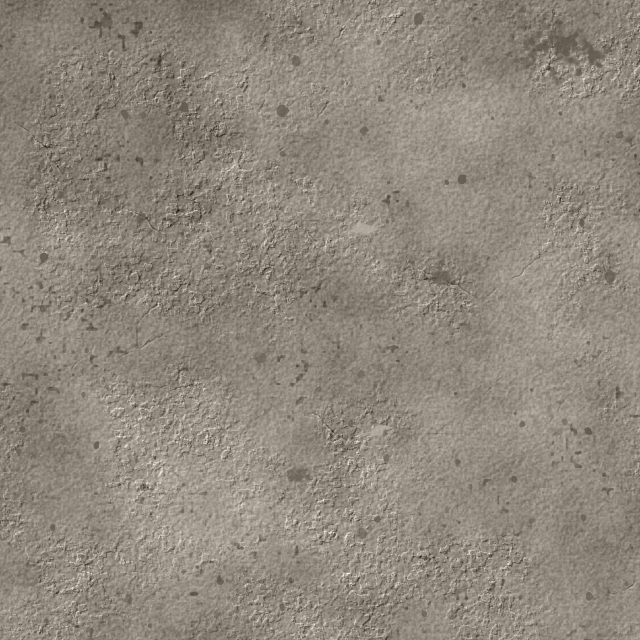
Give the GLSL for this texture, as a Shadertoy shader.

```glsl
// Weathered grey-brown concrete: soft clouds of tone under a very fine, side-lit
// grain with sparse flaked edges in rough areas. Scattered pits, broken hairline
// cracks, a damp stain and two pale scrapes are laid over it.

const vec3 WARM_TINT = vec3(0.03, 0.0, -0.045);
const float BASE_TONE = 0.549;
const float PIT_TONE = 0.345;
const float SCRAPE_TONE = 0.68;
const vec2 LIGHT_STEP = vec2(0.0020, -0.0018);
const int CRACK_COUNT = 26;

float hash(vec2 p) {
    vec3 q = fract(vec3(p.xyx) * 0.1031);
    q += dot(q, q.yzx + 33.33);
    return fract((q.x + q.y) * q.z);
}

vec2 hash2(vec2 p) {
    return vec2(hash(p), hash(p + 57.3));
}

float noise(vec2 p) {
    vec2 cell = floor(p), f = fract(p);
    f = f * f * (3.0 - 2.0 * f);
    float low = mix(hash(cell), hash(cell + vec2(1, 0)), f.x);
    float high = mix(hash(cell + vec2(0, 1)), hash(cell + 1.0), f.x);
    return mix(low, high, f.y);
}

// Layered noise, centred on zero
float fbm(vec2 p, int octaves) {
    float sum = 0.0, weight = 0.5;
    for (int i = 0; i < octaves; i++) {
        sum += weight * (noise(p) - 0.5);
        p = mat2(1.6, 1.2, -1.2, 1.6) * p + 19.7;
        weight *= 0.5;
    }
    return sum;
}

// Fine grain: height difference along the light direction
float grain(vec2 p, float scale) {
    return fbm((p + LIGHT_STEP * 0.5) * scale, 2) - fbm((p - LIGHT_STEP * 0.5) * scale, 2);
}

// Thin raised flakes with steep rims
float flake(vec2 p, float scale, float level) {
    return smoothstep(level - 0.022, level + 0.022, fbm(p * scale, 4));
}

float flakeRims(vec2 p, float scale, float level) {
    return flake(p + LIGHT_STEP * 0.5, scale, level) - flake(p - LIGHT_STEP * 0.5, scale, level);
}

// Coverage of irregular round pits, at most one per grid cell
float pits(vec2 p, float grid, float share, float minRadius, float maxRadius, float seed) {
    vec2 warped = p + maxRadius * 0.9 * vec2(fbm(p * 110.0, 2), fbm(p * 110.0 + 41.0, 2));
    vec2 cell = floor(warped * grid);
    vec2 centre = (cell + 0.2 + 0.6 * hash2(cell + seed)) / grid;
    float pick = hash(cell + seed + 11.0);
    float radius = mix(minRadius, maxRadius, pow(hash(cell + seed + 23.0), 2.0));
    float depth = mix(0.6, 1.0, hash(cell + seed + 31.0));
    float d = length((warped - centre) * vec2(1.0, 0.85)) - radius;
    return step(pick, share) * depth * (1.0 - smoothstep(-0.001, 0.001, d));
}

// Porous blotch: a soft disc eaten away by noise
float blotch(vec2 p, vec2 centre, vec2 size) {
    float d = length((p - centre) / size);
    float ragged = 1.0 - d + 2.0 * fbm(p * 30.0, 3) + 2.2 * fbm(p * 95.0, 3);
    return smoothstep(0.05, 0.9, ragged) * (1.0 - smoothstep(0.8, 1.7, d));
}

// Signed tone of one jagged crack: dark line with a lit lip beneath it
float crack(vec2 p, vec2 centre, float angle, float halfLength, float seed) {
    float c = cos(angle), s = sin(angle);
    vec2 q = mat2(c, -s, s, c) * (p - centre);
    q.y += 0.032 * fbm(vec2(q.x * 28.0, seed), 4) + 0.004 * fbm(p * 120.0, 2);
    float taper = 1.0 - smoothstep(0.4, 1.0, abs(q.x) / halfLength);
    float gaps = smoothstep(0.25, 0.7, noise(vec2(q.x * 90.0, seed + 5.0)));
    float line = 1.0 - smoothstep(0.0003, 0.0019, abs(q.y));
    float lip = 1.0 - smoothstep(0.0003, 0.0019, abs(q.y + 0.0024));
    return taper * gaps * (0.6 * lip - line);
}

float cracks(vec2 p) {
    float sum = 0.0;
    for (int i = 0; i < CRACK_COUNT; i++) {
        float id = float(i) * 3.7 + 2.0;
        vec2 shape = hash2(vec2(id, 8.0));
        float angle = (hash(vec2(id, 4.0)) < 0.5 ? -0.65 : 0.7) + 0.7 * (shape.x - 0.5);
        sum += crack(p, hash2(vec2(id, 1.0)), angle, mix(0.03, 0.10, shape.y), id)
             * mix(0.4, 1.0, hash(vec2(id, 6.0)));
    }
    return sum;
}

// Pale chip (x) with a faint horizontal scratch beside it (y)
vec2 scrape(vec2 p, vec2 centre, float reach) {
    vec2 q = p - centre;
    float d = length(q / vec2(0.022, 0.009)) + 2.0 * fbm(p * vec2(50.0, 150.0), 3);
    float scratch = 1.0 - smoothstep(0.0003, 0.0018, abs(q.y + 0.003 + 0.004 * fbm(p.xx * 25.0, 2)));
    float span = 1.0 - smoothstep(0.3, 1.0, abs(q.x - reach) / abs(reach));
    return vec2(1.0 - smoothstep(0.6, 0.95, d), scratch * span * noise(p * 90.0));
}

void mainImage(out vec4 fragColor, in vec2 fragCoord) {
    vec2 uv = fragCoord / iResolution.y;

    // Broad clouds, mid-size mottling and darker edges
    float tone = BASE_TONE + 0.24 * fbm(uv * 3.6 + 7.0, 4) + 0.14 * fbm(uv * 19.0 + 3.0, 5);
    vec2 edge = abs(fragCoord / iResolution.xy - 0.5) * 2.0;
    tone -= 0.035 * smoothstep(0.65, 1.3, length(edge));

    // Side-lit grain and flaked rims, stronger in rough areas
    float rough = smoothstep(-0.14, 0.2, fbm(uv * 9.0 + 31.0, 5));
    tone += mix(0.20, 0.34, rough) * grain(uv, 190.0);
    tone += 0.10 * (noise(uv * 330.0) - 0.5);
    float broken = smoothstep(0.3, 0.7, noise(uv * 45.0 + 80.0));
    tone += 0.19 * rough * broken * flakeRims(uv, 62.0, 0.07);
    tone += 0.13 * rough * flakeRims(uv + 5.0, 120.0, 0.09);

    // Small dark pores and clusters of them
    float cluster = smoothstep(0.04, 0.2, fbm(uv * 13.0 + 53.0, 4));
    tone -= mix(0.05, 0.17, cluster) * smoothstep(0.72, 0.92, noise(uv * 140.0 + 9.0));

    // Cracks and scrapes
    tone += 0.15 * cracks(uv);
    vec2 scrapes = max(scrape(uv, vec2(0.57, 0.645), -0.09), scrape(uv, vec2(0.59, 0.325), 0.08));
    tone = mix(tone, SCRAPE_TONE, 0.8 * scrapes.x) - 0.09 * scrapes.y;

    // Stain, porous blotches and pits
    float stain = blotch(uv, vec2(0.88, 0.925), vec2(0.075, 0.05));
    stain = max(stain, 0.8 * blotch(uv, vec2(0.69, 0.575), vec2(0.022)));
    stain = max(stain, 0.8 * blotch(uv, vec2(0.47, 0.255), vec2(0.020)));
    float holes = max(pits(uv, 8.0, 0.5, 0.004, 0.0095, 3.0), pits(uv, 19.0, 0.17, 0.0024, 0.005, 67.0));
    tone = mix(tone, PIT_TONE, 0.88 * max(stain, holes));

    fragColor = vec4(clamp(tone + WARM_TINT, 0.0, 1.0), 1.0);
}
```
